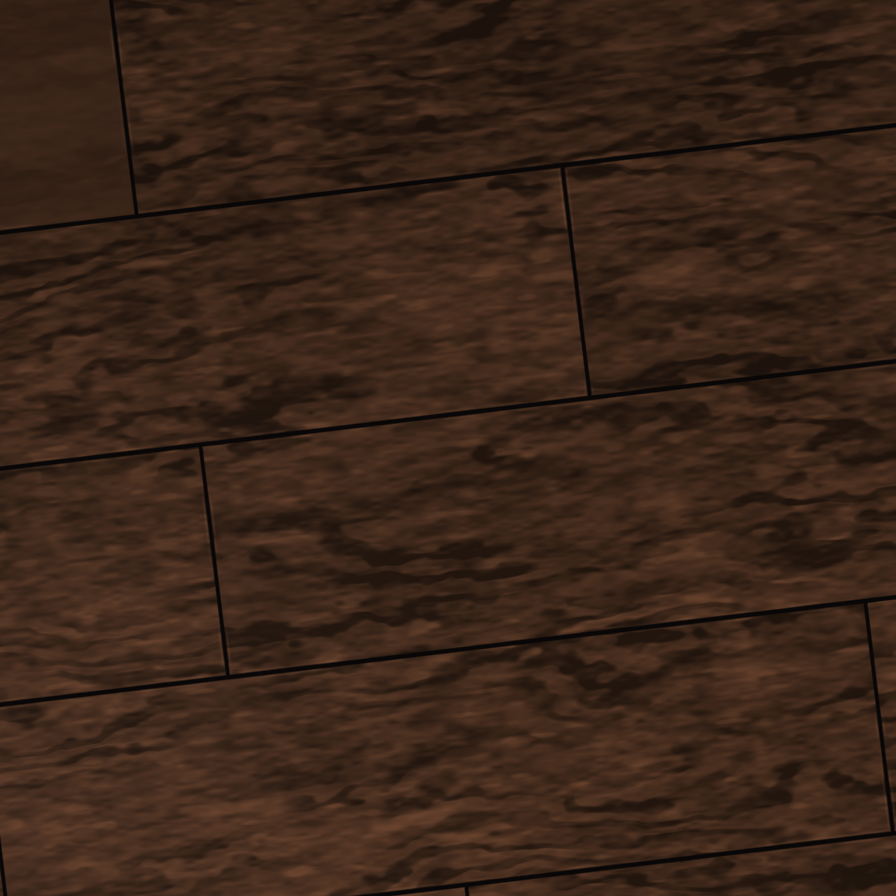
Give the GLSL for this texture, as a Shadertoy shader.

```glsl
#define TILT 0.1194
#define BOARD_SIZE vec2(0.992, 0.2615)
#define FIRST_SEAM 0.212
#define SEAM_WIDTH 0.0050
#define JOINT_WIDTH 0.0042
#define QUIET_BOARD vec2(-1.0, 2.0)
#define RING_DENSITY 22.0
#define RING_SWIRL 7.0
#define DARK_WOOD vec3(0.120, 0.076, 0.048)
#define LIGHT_WOOD vec3(0.350, 0.222, 0.150)
#define GAP_COLOR vec3(0.030, 0.024, 0.022)

// Joint position along each row, from the lowest row upward
const float rowJoint[5] = float[5](0.518, 0.998, 0.282, 0.720, 0.242);

float hash(vec2 p) {
    return fract(sin(dot(p, vec2(127.1, 311.7))) * 43758.5453);
}

float noise(vec2 p) {
    vec2 cell = floor(p), f = fract(p);
    f = f * f * (3.0 - 2.0 * f);
    float low = mix(hash(cell), hash(cell + vec2(1, 0)), f.x);
    float high = mix(hash(cell + vec2(0, 1)), hash(cell + vec2(1, 1)), f.x);
    return mix(low, high, f.y);
}

float fbm(vec2 p) {
    float sum = 0.0, amplitude = 0.5;
    for (int i = 0; i < 4; i++) {
        sum += amplitude * noise(p);
        p = p * 2.03 + vec2(17.3, 9.1);
        amplitude *= 0.5;
    }
    return sum / 0.9375;
}

// Wood tone from 0 (dark pores) to 1 (light flecks)
float woodTone(vec2 p, vec2 seed, float figure) {
    // Arched growth rings: contours of a stretched, swirling field
    float swirl = fbm(p * vec2(2.2, 6.5) + seed);
    float ripple = noise(p * vec2(28.0, 75.0) + seed) + 0.5 * noise(p * vec2(70.0, 130.0) + seed);
    float phase = p.y * RING_DENSITY + swirl * RING_SWIRL + ripple * 0.55;
    float ring = 0.5 + 0.5 * sin(6.2832 * phase);
    float patches = smoothstep(0.25, 0.70, fbm(p * vec2(7.0, 22.0) + seed.yx));
    float streak = smoothstep(0.30, 0.95, ring) * patches;

    // Broken fibres and raised flecks along the board
    float fibre = 0.6 * noise(p * vec2(38.0, 150.0) + ripple + seed)
                + 0.4 * noise(p * vec2(85.0, 250.0) + seed.yx);
    float fleck = smoothstep(0.62, 0.92, noise(p * vec2(30.0, 125.0) + 2.0 * swirl + seed.yx));
    float mottle = fbm(p * vec2(4.0, 11.0) + seed + 31.0) - 0.5;

    float detail = -0.48 * streak + 0.70 * (fibre - 0.5) + 0.26 * fleck * (1.0 - streak);
    return 0.55 + 0.55 * mottle + figure * detail;
}

void mainImage(out vec4 fragColor, in vec2 fragCoord) {
    vec2 uv = fragCoord / iResolution.y;
    float pixel = 1.0 / iResolution.y;

    // Tilted floor axes: x along the boards, y across them
    float c = cos(TILT), s = sin(TILT);
    vec2 p = vec2(c * uv.x + s * uv.y, c * uv.y - s * uv.x);

    // Board index and position inside the board
    float row = floor((p.y - FIRST_SEAM) / BOARD_SIZE.y);
    float joint = rowJoint[clamp(int(row) + 2, 0, 4)];
    vec2 start = vec2(joint, FIRST_SEAM);
    vec2 board = vec2(floor((p.x - joint) / BOARD_SIZE.x), row);
    vec2 local = p - start - board * BOARD_SIZE;
    vec2 edge = min(local, BOARD_SIZE - local);

    // Grain with its own seed and tone on every board
    vec2 seed = 60.0 * vec2(hash(board + 3.7), hash(board + 8.2));
    float figure = board == QUIET_BOARD ? 0.25 : 1.0;
    float tone = woodTone(local, seed, figure) + 0.10 * (hash(board + 5.1) - 0.5);
    vec3 color = mix(DARK_WOOD, LIGHT_WOOD, clamp(tone, 0.0, 1.1));

    // Soft light: brighter low on the left, dimmer toward the top
    color *= mix(1.06, 0.90, smoothstep(0.2, 1.0, uv.y));
    float sheen = exp(-5.0 * dot(uv - vec2(0.0, 0.12), uv - vec2(0.0, 0.12)));
    color += sheen * vec3(0.022, 0.018, 0.018);

    // Worn bevel catching light in places
    float rim = min(edge.x, edge.y);
    float bevel = smoothstep(0.0025, 0.004, rim) * (1.0 - smoothstep(0.004, 0.0065, rim));
    color += bevel * smoothstep(0.45, 0.8, noise(p * 28.0)) * vec3(0.060, 0.040, 0.030);

    // Dark gaps between boards
    vec2 halfGap = 0.5 * vec2(JOINT_WIDTH, SEAM_WIDTH);
    vec2 gap = 1.0 - smoothstep(halfGap - pixel, halfGap + pixel, edge);
    color = mix(color, GAP_COLOR, max(gap.x, gap.y));

    fragColor = vec4(color, 1.0);
}
```
